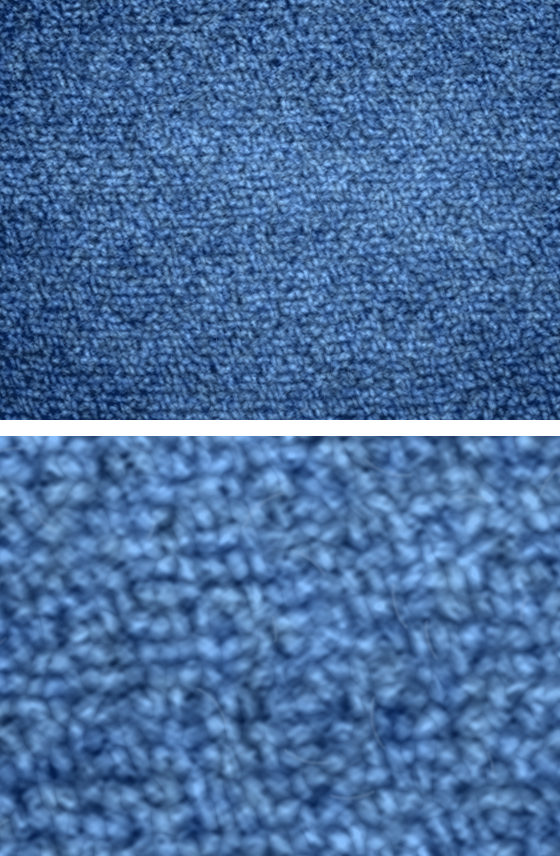
Top: the whole. Bottom: its middle third, enlarged.
Give the GLSL for this texture, as a Shadertoy shader.

```glsl
float hash(vec2 p) {
    return fract(sin(dot(p, vec2(127.1, 311.7))) * 43758.5453);
}

float noise(vec2 p) {
    vec2 i = floor(p), f = fract(p);
    f = f * f * (3.0 - 2.0 * f);
    return mix(mix(hash(i), hash(i + vec2(1, 0)), f.x),
               mix(hash(i + vec2(0, 1)), hash(i + vec2(1, 1)), f.x), f.y);
}

mat2 rotate(float a) {
    return mat2(cos(a), -sin(a), sin(a), cos(a));
}

// Rows of tilted yarn loops, each with its own tilt, brightness and strands
float knit(vec2 q) {
    vec2 cell = floor(q);
    float tone = 0.0;
    for (int j = -1; j <= 1; j++)
    for (int i = -2; i <= 1; i++) {
        vec2 id = cell + vec2(i, j);
        vec2 jitter = vec2(hash(id + 3.1), hash(id + 8.7)) - 0.5;
        vec2 center = id + 0.5 + jitter * vec2(0.7, 0.5);
        center.x += 0.5 * mod(id.y, 2.0);
        float tilt = 0.4 + 1.7 * (hash(id + 5.3) - 0.5);
        vec2 d = rotate(-tilt) * (q - center);
        float loop = exp(-dot(d * d, vec2(2.0, 6.0)));
        float strand = noise(d * vec2(1.5, 5.0) + id * 7.3);
        tone = max(tone, loop * (0.5 + 0.4 * hash(id + 1.9) + 0.35 * strand));
    }
    return tone;
}

// Short loose hairs, with a rare thicker pale speck of lint
float fuzz(vec2 p) {
    vec2 q = p * 17.0, cell = floor(q);
    float cover = 0.0;
    for (int j = -1; j <= 1; j++)
    for (int i = -1; i <= 1; i++) {
        vec2 id = cell + vec2(i, j);
        float pick = hash(id + 21.0);
        vec2 d = q - id - vec2(hash(id + 31.0), hash(id + 41.0));
        d = rotate(6.283 * hash(id + 51.0)) * d;
        d.y += 0.7 * d.x * d.x;
        float lint = step(0.99, pick);
        float reach = mix(0.1 + 0.25 * hash(id + 61.0), 0.08, lint);
        float dist = length(vec2(max(abs(d.x) - reach, 0.0), d.y));
        float hair = 1.0 - smoothstep(0.0, mix(0.045, 0.11, lint), dist);
        cover = max(cover, hair * step(0.5, pick) * mix(0.35, 0.8, lint));
    }
    return cover;
}

void mainImage(out vec4 fragColor, in vec2 fragCoord) {
    vec2 uv = fragCoord / iResolution.xy;
    vec2 p = fragCoord / iResolution.y;

    // Gently bowed rows
    vec2 q = p;
    q.y += 0.025 * sin(2.6 * p.x + 2.0 * p.y) + 0.035 * (p.x - 0.6) * (p.y - 0.4);
    q += 0.012 * (vec2(noise(p * 7.0), noise(p * 7.0 + 19.0)) - 0.5);
    q.y += 0.06 * q.y * q.y;
    float loops = knit(q * vec2(61.0, 45.0));

    // Fine wool fibres, softer toward the bottom
    float fibre = noise(rotate(-0.5) * p * vec2(110.0, 220.0));
    fibre += noise(rotate(0.6) * p * vec2(120.0, 230.0) + 37.0) - 1.0;
    float clumps = noise(p * vec2(26.0, 34.0)) - 0.5;
    float patches = noise(p * vec2(4.0, 7.0) + 11.0) - 0.5;

    // Bright centre fading into dark corners
    vec2 c = uv - vec2(0.54, 0.57);
    float light = 0.17 - dot(c * c, vec2(1.1, 0.9));

    float tone = 0.56 + 1.0 * (loops - 0.56) + light;
    tone += fibre * mix(0.36, 0.56, uv.y) + 0.24 * clumps + 0.2 * patches;
    tone = clamp(tone, -0.15, 1.35);

    vec3 color = mix(vec3(0.08, 0.19, 0.36), vec3(0.42, 0.60, 0.81), tone);
    color += vec3(-0.02, 0.0, 0.06) * (noise(p * 45.0 + 71.0) - 0.45);
    color = mix(color, vec3(0.56, 0.66, 0.79), fuzz(p) * (0.6 + light));
    fragColor = vec4(color, 1.0);
}
```
